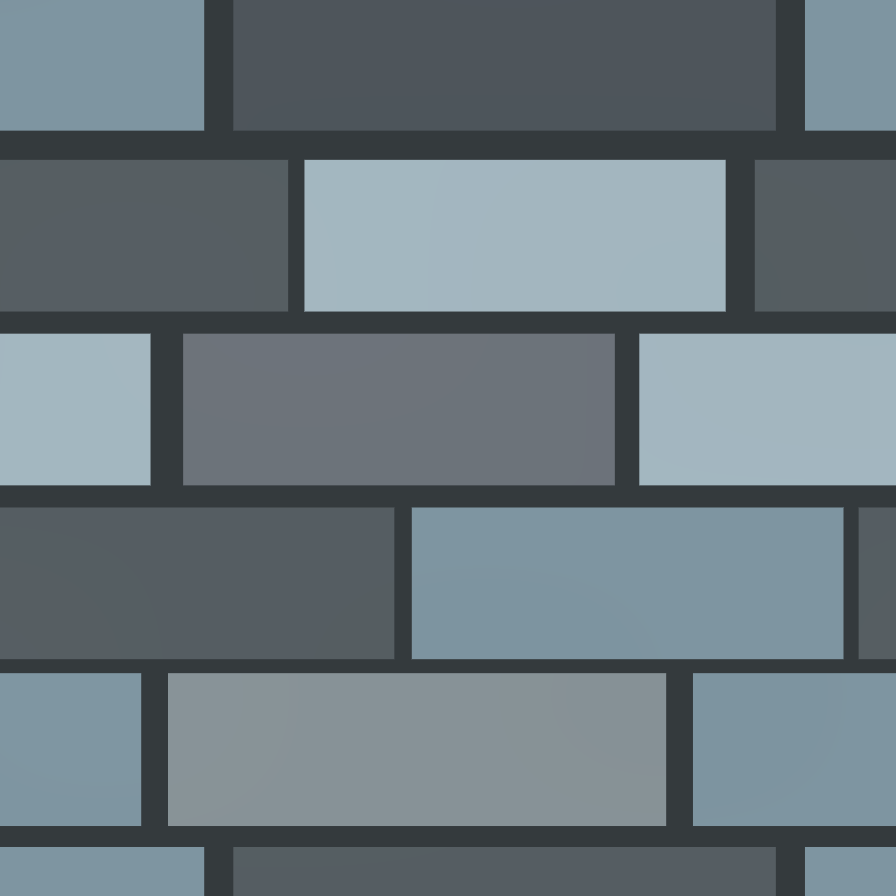
Reproduce this pattern procedurally as a Shadertoy shader.

```glsl
#define ROWS 6
#define MORTAR vec3(0.204, 0.226, 0.238)
#define BLUE   vec3(0.494, 0.584, 0.631)
#define PALE   vec3(0.640, 0.716, 0.752)
#define SLATE  vec3(0.334, 0.366, 0.384)
#define DEEP   vec3(0.304, 0.333, 0.357)
#define STEEL  vec3(0.424, 0.449, 0.478)
#define ASH    vec3(0.530, 0.573, 0.592)
#define DRIFT  0.003

// Bottom and top edge of each course, upwards
const vec2 courseSpan[ROWS] = vec2[ROWS](
    vec2(-0.200, 0.0547), vec2(0.0781, 0.2487), vec2(0.2643, 0.4336),
    vec2(0.4583, 0.6276), vec2(0.6523, 0.8216), vec2(0.8542, 1.0547));

// Left and right edges of the two upright joints in each course
const vec4 courseJoints[ROWS] = vec4[ROWS](
    vec4(0.2279, 0.2604, 0.8659, 0.8984),
    vec4(0.1576, 0.1875, 0.7435, 0.7734),
    vec4(0.4401, 0.4596, 0.9414, 0.9583),
    vec4(0.1680, 0.2044, 0.6862, 0.7135),
    vec4(0.3216, 0.3398, 0.8099, 0.8424),
    vec4(0.2279, 0.2604, 0.8659, 0.8984));

// Face colours: the brick between the joints, and the one wrapping the sides
const vec3 innerFace[ROWS] = vec3[ROWS](SLATE, ASH, BLUE, STEEL, PALE, DEEP);
const vec3 outerFace[ROWS] = vec3[ROWS](BLUE, BLUE, SLATE, PALE, SLATE, BLUE);

// Signed distance to a span that repeats across every unit
float wrappedSpan(float x, float left, float right) {
    float offset = abs(fract(x - 0.5 * (left + right) + 0.5) - 0.5);
    return offset - 0.5 * (right - left);
}

float span(float y, vec2 edges) {
    return abs(y - 0.5 * (edges.x + edges.y)) - 0.5 * (edges.y - edges.x);
}

float coverage(float dist, float pixel) {
    return clamp(0.5 - dist / pixel, 0.0, 1.0);
}

void mainImage(out vec4 fragColor, in vec2 fragCoord) {
    vec2 uv = fragCoord / iResolution.y;
    float pixel = 1.0 / iResolution.y;
    vec3 color = MORTAR;

    // Lay the two bricks of every course over the mortar
    for (int row = 0; row < ROWS; row++) {
        vec4 joint = courseJoints[row];
        float vertical = span(uv.y, courseSpan[row]);
        float inner = max(vertical, wrappedSpan(uv.x, joint.y, joint.z));
        float outer = max(vertical, wrappedSpan(uv.x, joint.w, joint.x + 1.0));

        // Faint tonal drift across the faces
        float drift = DRIFT * sin(5.0 * uv.x + float(row)) * sin(7.0 * uv.y);
        color = mix(color, innerFace[row] + drift, coverage(inner, pixel));
        color = mix(color, outerFace[row] + drift, coverage(outer, pixel));
    }
    fragColor = vec4(color, 1.0);
}
```
